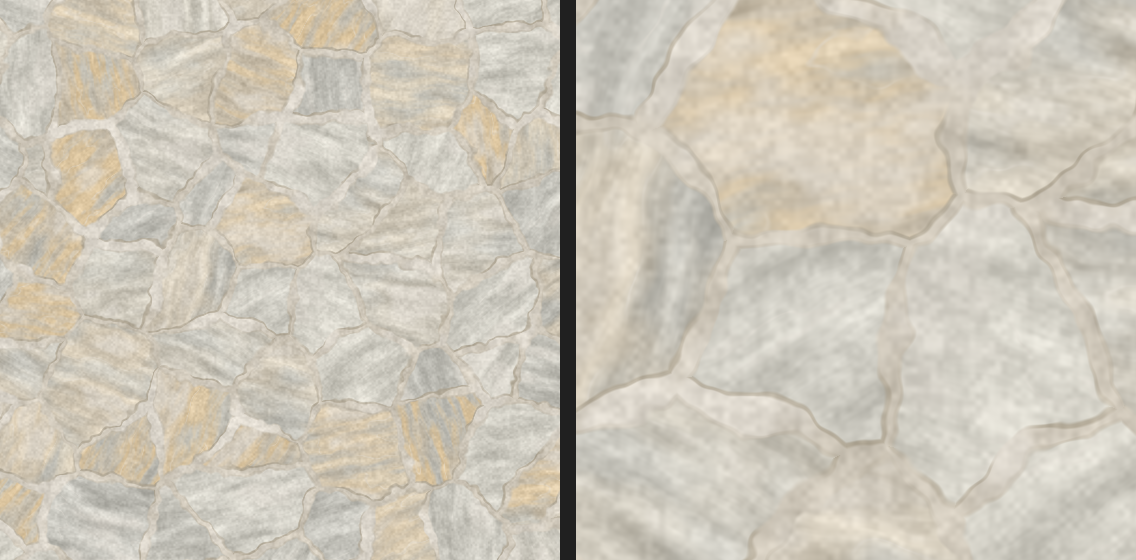
Left: the whole. Right: its middle third, enlarged.
Reproduce this texture procedurally as a WebGL 2 fragment shader.

```glsl
#version 300 es
precision highp float;
// Irregular flagstone paving: pale grey and honey stones set in sandy mortar.
// A weighted Voronoi diagram gives the slabs; each slab has its own hue and
// grain direction, layered with streaks, mineral veins and fine speckle.

uniform vec2 u_resolution;
out vec4 fragColor;

const float STONES_ACROSS = 7.4;
const float JITTER = 0.86;
const float SIZE_VARIATION = 0.30;
const float JOINT_HALF_WIDTH = 0.048;   // in stone cells
const float JOINT_VARIATION = 0.11;
const float STREAK_CONTRAST = 0.30;
const float SPECKLE_CONTRAST = 0.085;
const float SHADOW_STRENGTH = 0.62;

const vec3 GREY   = vec3(0.760, 0.755, 0.725);
const vec3 PALE   = vec3(0.825, 0.815, 0.775);
const vec3 SAND   = vec3(0.825, 0.780, 0.700);
const vec3 HONEY  = vec3(0.800, 0.710, 0.560);
const vec3 CHALK  = vec3(0.880, 0.860, 0.825);
const vec3 MORTAR = vec3(0.815, 0.785, 0.730);
const vec3 SHADOW = vec3(0.640, 0.600, 0.520);

float hash(vec2 p) {
  return fract(sin(dot(p, vec2(127.1, 311.7))) * 43758.5);
}

float noise(vec2 p) {
  vec2 i = floor(p), f = fract(p);
  f = f * f * (3.0 - 2.0 * f);
  return mix(mix(hash(i), hash(i + vec2(1, 0)), f.x),
             mix(hash(i + vec2(0, 1)), hash(i + vec2(1, 1)), f.x), f.y);
}

float fbm(vec2 p) {
  float sum = 0.0, amp = 0.533;
  for (int i = 0; i < 4; i++) {
    sum += amp * noise(p);
    p = mat2(1.6, 1.2, -1.2, 1.6) * p + 7.3;
    amp *= 0.5;
  }
  return sum;
}

vec2 stoneCentre(vec2 cell) {
  return cell + 0.5 + JITTER * (vec2(hash(cell), hash(cell + 37.2)) - 0.5);
}

float stoneWeight(vec2 cell) { return SIZE_VARIATION * hash(cell + 71.9); }

struct Stone { vec2 id; vec2 facing; float edge; };

// Owning slab, distance to its nearest joint and the direction of that joint.
Stone findStone(vec2 p) {
  Stone s = Stone(vec2(0), vec2(0), 10.0);
  vec2 home = floor(p), toOwner = vec2(0);
  float nearest = 100.0;
  for (int y = -2; y <= 2; y++)
  for (int x = -2; x <= 2; x++) {
    vec2 cell = home + vec2(x, y);
    vec2 r = stoneCentre(cell) - p;
    float d = dot(r, r) - stoneWeight(cell);
    if (d < nearest) { nearest = d; s.id = cell; toOwner = r; }
  }
  for (int y = -2; y <= 2; y++)
  for (int x = -2; x <= 2; x++) {
    if (x == 0 && y == 0) continue;
    vec2 cell = s.id + vec2(x, y);
    vec2 r = stoneCentre(cell) - p, across = r - toOwner;
    float gap = (dot(r, r) - stoneWeight(cell) - nearest) / (2.0 * length(across));
    if (gap < s.edge) { s.edge = gap; s.facing = normalize(across); }
  }
  return s;
}

vec3 stoneColour(vec2 uv, vec2 id) {
  float angle = mix(-0.5, 1.9, hash(id + 5.1));
  vec2 along = vec2(cos(angle), sin(angle));
  vec2 q = vec2(dot(uv, along), dot(uv, vec2(-along.y, along.x))) + 9.0 * hash(id + 2.7);
  q.y += 0.02 * fbm(q * 14.0);
  float streak = fbm(q * vec2(14.0, 62.0));
  float patches = fbm(q * vec2(9.0, 20.0) + 31.0);

  // Base hue, with honey staining on the warmer slabs
  float hue = hash(id + 13.3);
  vec3 col = mix(GREY, PALE, smoothstep(0.1, 0.9, hash(id + 23.8) * 0.7 + patches * 0.4));
  col = mix(col, SAND, smoothstep(0.42, 0.78, hue) * smoothstep(0.25, 0.6, patches));
  col = mix(col, HONEY, smoothstep(0.66, 0.95, hue) * smoothstep(0.36, 0.66, streak));

  // Bedding streaks, chalky bloom and thin veins
  col += STREAK_CONTRAST * (streak - 0.5);
  col = mix(col, CHALK, 0.6 * smoothstep(0.56, 0.74, patches));
  float vein = 1.0 - smoothstep(0.0, 0.025, abs(patches - 0.47));
  return mix(col, CHALK, 0.4 * vein * smoothstep(0.4, 0.65, streak));
}

void main() {
  float side = min(u_resolution.x, u_resolution.y);
  vec2 uv = gl_FragCoord.xy / side;
  float pixel = STONES_ACROSS / side;

  // Chipped, slightly bent outlines
  vec2 p = uv * STONES_ACROSS;
  p += 0.30 * (vec2(fbm(uv * 13.0), fbm(uv * 13.0 + 50.0)) - 0.5);
  p += 0.055 * (vec2(noise(uv * 75.0), noise(uv * 75.0 + 20.0)) - 0.5);
  Stone s = findStone(p);

  float spread = fbm(uv * 17.0 + 80.0);
  float width = max(0.018, JOINT_HALF_WIDTH + JOINT_VARIATION * (spread - 0.48));
  float inside = s.edge - width;
  float speckle = 0.6 * noise(uv * 260.0) + 0.4 * noise(uv * 120.0 + 40.0) - 0.5;

  // Mortar, with a broken shadow line on the sides away from the light
  vec3 mortar = mix(MORTAR, CHALK, 0.7 * smoothstep(0.45, 0.68, spread));
  mortar += 0.16 * (fbm(uv * 48.0) - 0.5);
  vec3 col = mix(mortar, stoneColour(uv, s.id), smoothstep(-pixel, pixel + 0.012, inside));
  float lineWidth = 0.016 + 0.6 * pixel;
  float rim = 1.0 - smoothstep(0.2 * lineWidth, lineWidth, abs(inside));
  float shade = 0.35 + 0.65 * smoothstep(-0.3, 0.8, dot(s.facing, vec2(0.5, -0.86)));
  col = mix(col, SHADOW, SHADOW_STRENGTH * rim * shade * smoothstep(0.3, 0.62, fbm(uv * 24.0 + 11.0)));

  col += SPECKLE_CONTRAST * speckle * 1.4;
  fragColor = vec4(clamp(col, 0.0, 1.0), 1.0);
}
```
